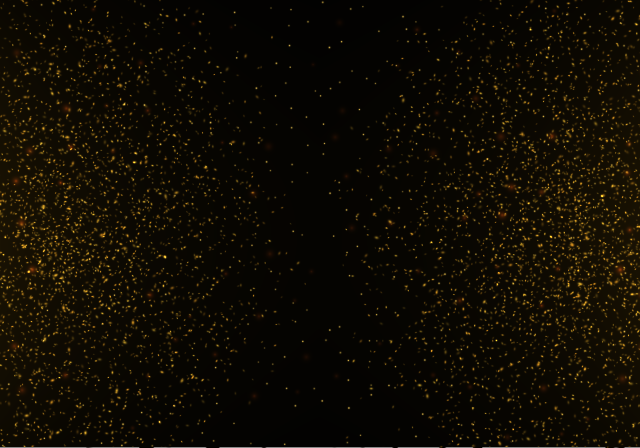
Give the GLSL for this background, as a Shadertoy shader.

```glsl
// Gold dust gathered in two clouds at the left and right of a black field.
// Jittered grids of small crisp specks are thinned by a density field, with
// gradient noise for clumps, dim orange embers and a warm side glow on top.

vec3 hash3(vec2 p, float seed) {
    vec3 q = fract(vec3(p.xyx + seed * 7.31) * vec3(0.1031, 0.1030, 0.0973));
    q += dot(q, q.yxz + 33.33);
    return fract((q.xxy + q.yzz) * q.zyx);
}

float gradientNoise(vec2 p) {
    vec2 cell = floor(p), f = fract(p);
    vec2 blend = f * f * f * (f * (f * 6.0 - 15.0) + 10.0);
    vec4 corner;
    for (int i = 0; i < 4; i++) {
        vec2 o = vec2(i & 1, i >> 1);
        corner[i] = dot(hash3(cell + o, 9.0).xy * 2.0 - 1.0, f - o);
    }
    vec2 rows = mix(corner.xz, corner.yw, blend.x);
    return mix(rows.x, rows.y, blend.y);
}

// Distance to the nearer cloud centre, stretched vertically
float cloudDistance(vec2 p, float aspect) {
    vec2 left = p - vec2(0.085 * aspect, 0.47);
    vec2 right = p - vec2(0.905 * aspect, 0.47);
    vec2 stretch = vec2(1.0, 0.78);
    return min(length(left * stretch), length(right * stretch));
}

float dustDensity(vec2 p, float aspect) {
    float r = cloudDistance(p, aspect);
    float clumps = 1.0 + 0.5 * gradientNoise(p * 16.0);
    return exp(-2.9 * r) * clumps * (1.0 - smoothstep(0.38, 0.60, r));
}

// One grid of golden specks; falloff sharpens the gathering at the centres
vec3 dustLayer(vec2 p, float aspect, float scale, float radius, float amount, float falloff) {
    vec3 light = vec3(0.0);
    vec2 home = floor(p * scale);
    for (int i = 0; i < 9; i++) {
        vec2 cell = home + vec2(i % 3, i / 3) - 1.0;
        vec3 place = hash3(cell, scale), look = hash3(cell, scale + 3.7);
        vec2 centre = (cell + place.xy) / scale;
        float density = dustDensity(centre, aspect);
        if (place.z > amount * pow(max(density, 0.0), falloff)) continue;

        // Each speck is a little elongated in its own direction
        float angle = 6.28 * look.z;
        vec2 axis = vec2(cos(angle), sin(angle));
        vec2 d = p - centre;
        d = vec2(dot(d, axis) * 0.8, dot(d, vec2(-axis.y, axis.x)) * 1.15);
        d /= radius * mix(0.7, 1.2, look.x) + 0.1 / iResolution.y;
        float shine = mix(0.22, 1.0, look.y * look.y) * (0.75 + 0.25 * density);
        vec3 gold = mix(vec3(0.92, 0.60, 0.12), vec3(0.95, 0.76, 0.20), look.z);
        light += gold * shine * exp(-dot(d, d));
    }
    return light;
}

// Thin pale dots across the whole field
vec3 strayDots(vec2 p) {
    vec2 cell = floor(p * 24.0);
    vec3 h = hash3(cell, 5.0);
    vec2 d = p - (cell + 0.1 + 0.8 * h.xy) / 24.0;
    float size = 0.0017 + 0.0005 * fract(h.z * 17.0);
    float present = step(h.z, 0.55);
    return vec3(0.85, 0.70, 0.28) * present * (0.4 + h.z) * exp(-dot(d, d) / (size * size));
}

// Blurred orange embers, faint in the middle and warmer near the clouds
vec3 embers(vec2 p, float aspect) {
    vec2 cell = floor(p * 11.0);
    vec3 h = hash3(cell, 2.0);
    vec2 centre = (cell + 0.2 + 0.6 * h.xy) / 11.0;
    float size = mix(0.004, 0.009, fract(h.z * 23.0));
    float d = length(p - centre) / size;
    float warmth = 0.02 + 0.36 * exp(-3.0 * cloudDistance(centre, aspect));
    float core = 1.2 * exp(-d * d * 7.0) * fract(h.z * 41.0);
    return vec3(0.80, 0.28, 0.04) * step(h.z, 0.45) * warmth * (exp(-d * d) + core);
}

void mainImage(out vec4 fragColor, in vec2 fragCoord) {
    vec2 p = fragCoord / iResolution.y;
    float aspect = iResolution.x / iResolution.y;

    // Warm glow from the sides over near black
    float edge = min(p.x, aspect - p.x);
    float lift = exp(-pow((p.y - 0.47) * 1.7, 2.0));
    vec3 color = vec3(0.014, 0.011, 0.004) * lift;
    color += vec3(0.074, 0.052, 0.005) * exp(-edge * 3.8) * lift;
    color += vec3(0.014, 0.010, 0.002) * exp(-4.0 * cloudDistance(p, aspect));

    // Fine, medium and large dust
    color += dustLayer(p, aspect, 122.0, 0.0017, 0.55, 1.6);
    color += dustLayer(p, aspect, 80.0, 0.0019, 0.75, 1.0);
    color += dustLayer(p, aspect, 40.0, 0.0027, 0.60, 0.9);
    color += strayDots(p) + embers(p, aspect);

    // Pale broken hairline along the bottom edge
    float hairline = 1.0 - smoothstep(0.0010, 0.0026, p.y);
    float dash = smoothstep(-0.25, -0.15, gradientNoise(vec2(p.x * 30.0, 0.5)));
    color = mix(color, vec3(0.55), hairline * dash);

    fragColor = vec4(min(color, 1.0), 1.0);
}
```
